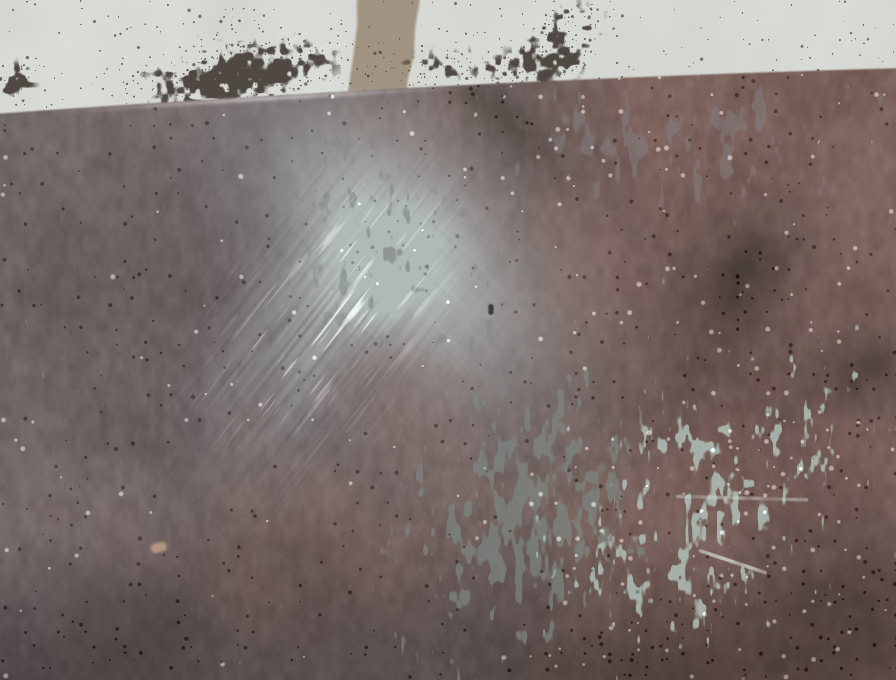
Write a WebGL 2 fragment shader that draws this texture.

```glsl
#version 300 es
precision highp float;
// A rusty steel plate below a strip of dusty pale paper. Soft blobs place the
// polished glow, grime and flaking; stretched value noise cuts them into
// brushed scratches, upright flakes and grit.
uniform vec2 u_resolution;
out vec4 fragColor;

const vec2 UPRIGHT = vec2(1.0, 0.0);
const vec2 FALLING = vec2(0.707, -0.707);
const vec2 RISING = vec2(0.616, 0.788);

float hash(vec2 cell) {
  uvec2 k = uvec2(ivec2(cell)) * uvec2(1597334673u, 3812015801u);
  uint h = (k.x ^ k.y) * 1597334673u;
  h = (h ^ (h >> 15)) * 2246822519u;
  return float((h ^ (h >> 13)) >> 8) / 16777216.0;
}

float noise(vec2 p) {
  vec2 i = floor(p), f = fract(p);
  f = f * f * (3.0 - 2.0 * f);
  return mix(mix(hash(i), hash(i + vec2(1, 0)), f.x),
             mix(hash(i + vec2(0, 1)), hash(i + vec2(1, 1)), f.x), f.y);
}

float fbm(vec2 p) {
  float sum = 0.0, gain = 0.533;
  for (int i = 0; i < 4; i++) {
    sum += gain * noise(p);
    p = p * 2.03 + 17.3;
    gain *= 0.5;
  }
  return sum;
}

// Coordinates along and across a unit axis.
vec2 toAxis(vec2 p, vec2 axis) {
  return vec2(dot(p, axis), dot(p, vec2(-axis.y, axis.x)));
}

float blob(vec2 p, vec2 center, vec2 axis, vec2 radius) {
  vec2 d = toAxis(p - center, axis) / radius;
  return exp(-dot(d, d));
}

float stroke(vec2 p, vec2 a, vec2 b, float width) {
  vec2 ab = b - a;
  float t = clamp(dot(p - a, ab) / dot(ab, ab), 0.0, 1.0);
  return 1.0 - smoothstep(0.3 * width, width, length(p - a - ab * t));
}

// Round grains, one per cell, present with the given chance.
float grit(vec2 p, float cells, float chance) {
  vec2 g = p * cells, id = floor(g);
  vec2 jitter = vec2(hash(id + 31.0), hash(id + 67.0)) * 0.5 + 0.25;
  float size = mix(0.12, 0.3, hash(id + 11.0));
  float shape = 1.0 - smoothstep(size * 0.5, size * 1.3, length(fract(g) - jitter));
  return shape * step(hash(id), chance);
}

// Upright flakes that spread as density grows.
float flakes(vec2 p, vec2 scale, float density) {
  float n = 0.65 * noise(p * scale) + 0.35 * noise(p * scale * 2.3 + 9.0);
  float level = mix(0.92, 0.36, clamp(density, 0.0, 1.0));
  return smoothstep(level, level + 0.12, n);
}

vec3 paperColor(vec2 p) {
  vec3 color = vec3(0.84, 0.85, 0.83) + 0.05 * (fbm(p * 9.0) - 0.5);
  float tapeX = p.x - 0.56 - 0.12 * (p.y - 0.93) - 0.006 * noise(p * 25.0);
  float tape = 1.0 - smoothstep(0.041, 0.048, abs(tapeX));
  color = mix(color, vec3(0.63, 0.58, 0.51), tape);
  float dust = blob(p, vec2(0.345, 0.89), vec2(0.985, 0.17), vec2(0.115, 0.036))
    + 0.72 * blob(p, vec2(0.82, 0.925), RISING, vec2(0.07, 0.04))
    + 0.6 * blob(p, vec2(0.02, 0.882), UPRIGHT, vec2(0.03, 0.025))
    + 0.35 * blob(p, vec2(0.68, 0.9), UPRIGHT, vec2(0.11, 0.03));
  float clump = smoothstep(0.5, 0.68, 0.5 * fbm(p * 55.0) + 0.5 * noise(p * 120.0) + 0.55 * dust - 0.2);
  float loose = max(grit(p, 110.0, 0.02 + 0.5 * dust), grit(p + 3.0, 180.0, 0.03 + 0.5 * dust));
  return mix(color, vec3(0.25, 0.22, 0.2), 0.9 * max(clump * smoothstep(0.05, 0.3, dust), 0.75 * loose));
}

vec3 plateColor(vec2 p) {
  // Oxide: grey on the left, red on the right and below.
  float cloud = fbm(p * 5.0);
  float red = smoothstep(0.5, 1.1, p.x) + 0.6 * blob(p, vec2(0.45, 0.16), UPRIGHT, vec2(0.22, 0.16));
  vec3 color = mix(vec3(0.42, 0.385, 0.385), vec3(0.44, 0.345, 0.325), clamp(red + cloud - 0.5, 0.0, 1.0));
  color += 0.14 * (cloud - 0.5) + 0.09 * (fbm(p * vec2(85.0, 50.0)) - 0.5);
  color *= mix(0.84, 1.04, smoothstep(0.0, 0.3, p.y));

  // Grime.
  float grime = blob(p, vec2(1.09, 0.59), RISING, vec2(0.11, 0.07))
    + 0.8 * blob(p, vec2(1.26, 0.45), UPRIGHT, vec2(0.11, 0.06))
    + 0.7 * blob(p, vec2(0.73, 0.83), FALLING, vec2(0.1, 0.035))
    + 0.6 * blob(p, vec2(0.19, 0.07), UPRIGHT, vec2(0.1, 0.08))
    + 0.7 * blob(p, vec2(1.24, 0.1), UPRIGHT, vec2(0.14, 0.12))
    + 0.6 * blob(p, vec2(0.93, 0.02), UPRIGHT, vec2(0.16, 0.04));
  color = mix(color, vec3(0.25, 0.215, 0.19), clamp(grime * (0.25 + 0.8 * fbm(p * 28.0)), 0.0, 0.85));

  // Polished glow, brushed along two directions.
  float brushed = noise(toAxis(p, RISING) * vec2(9.0, 210.0));
  float crossed = noise(toAxis(p, FALLING) * vec2(7.0, 170.0));
  float polish = blob(p, vec2(0.59, 0.63), FALLING, vec2(0.24, 0.13));
  float fan = blob(p, vec2(0.475, 0.52), RISING, vec2(0.18, 0.1));
  float notch = blob(p, vec2(0.58, 0.41), FALLING, vec2(0.12, 0.065));
  float glow = 0.95 * polish + fan * (0.2 + 0.5 * brushed) + 0.2 * blob(p, vec2(0.57, 0.6), RISING, vec2(0.12, 0.06));
  glow *= (1.0 - 0.65 * notch) * (0.88 + 0.12 * brushed + 0.1 * crossed);
  color = mix(color, vec3(0.69, 0.72, 0.72), clamp(glow, 0.0, 1.0));
  float pits = flakes(p + 5.0, vec2(75.0, 38.0), 0.42);
  color = mix(color, vec3(0.48, 0.5, 0.5), 0.6 * pits * clamp(polish + 0.3 * fan, 0.0, 1.0));
  float glint = smoothstep(0.72, 0.95, noise(toAxis(p, RISING) * vec2(16.0, 260.0) + 40.0));
  color += 0.28 * glint * fan;

  // Flakes: dull green low down, bright at right, faint above.
  float dull = blob(p, vec2(0.78, 0.25), RISING, vec2(0.22, 0.17));
  float bright = blob(p, vec2(1.08, 0.3), FALLING, vec2(0.19, 0.22)) + 0.4 * blob(p, vec2(0.92, 0.17), UPRIGHT, vec2(0.13, 0.15));
  float faint = blob(p, vec2(1.02, 0.8), UPRIGHT, vec2(0.28, 0.12));
  color = mix(color, vec3(0.49, 0.53, 0.51), 0.7 * flakes(p, vec2(80.0, 32.0), 0.88 * dull));
  color = mix(color, vec3(0.51, 0.49, 0.5), 0.55 * flakes(p + 2.0, vec2(75.0, 28.0), 0.7 * faint));
  float patches = 0.55 + 0.9 * (fbm(p * 9.0 + 4.0) - 0.3);
  color = mix(color, vec3(0.69, 0.75, 0.72), 0.85 * flakes(p + 7.0, vec2(85.0, 38.0), 0.85 * bright * patches));

  // Pale and dark grit, single scratches, a chip and a pit.
  color += 0.3 * grit(p, 75.0, 0.02 + 0.12 * bright + 0.06 * faint);
  color -= 0.17 * grit(p + 1.0, 90.0, 0.05 + 0.2 * grime);
  float scratches = stroke(p, vec2(1.03, 0.19), vec2(1.125, 0.158), 0.004) + 0.6 * stroke(p, vec2(0.997, 0.27), vec2(1.186, 0.265), 0.004);
  color = mix(color, vec3(0.86, 0.89, 0.88), 0.8 * scratches * (0.4 + 0.6 * noise(p * 90.0)));
  color = mix(color, vec3(0.7, 0.58, 0.5), stroke(p, vec2(0.229, 0.194), vec2(0.238, 0.196), 0.011));
  return mix(color, vec3(0.24), stroke(p, vec2(0.722, 0.541), vec2(0.722, 0.549), 0.006));
}

void main() {
  vec2 p = gl_FragCoord.xy / u_resolution.y;
  float edge = p.y - (0.833 + 0.073 * p.x - 0.017 * p.x * p.x);
  float soft = 0.0015 + 0.7 / u_resolution.y;
  vec3 color = mix(plateColor(p), paperColor(p), smoothstep(-soft, soft, edge));
  float rim = exp(-pow((edge + 0.004) / 0.004, 2.0));
  color += 0.2 * rim * blob(p, vec2(0.38, 0.86), UPRIGHT, vec2(0.2, 0.1));
  fragColor = vec4(clamp(color, 0.0, 1.0), 1.0);
}
```
